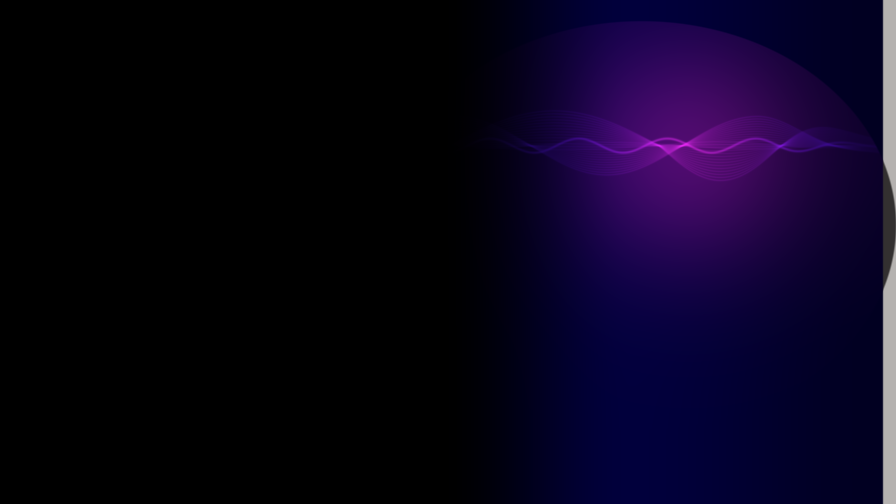
This background is drawn by a WebGL 1 fragment shader. Its source:

```glsl
precision highp float;
// Dark backdrop fading into deep blue, with a violet glow inside a large ellipse.
// Bundles of thin sine strands cross the glow, and a grey strip closes the right edge.
// Gradients, an ellipse distance and looped curves, in units of canvas height.

uniform vec2 u_resolution;

const float PI = 3.14159265;

// Soft line around a height curve, given the vertical offset and the slope.
float strand(float offset, float slope, float width) {
    float d = offset / (sqrt(1.0 + slope * slope) * width);
    return exp(-d * d);
}

// Fan of sine strands sharing their nodes; amplitude grows from strand to strand.
float fan(vec2 p, float node, float halfWave, float amplitude, float width) {
    float phase = PI * (p.x - node) / halfWave;
    float sum = 0.0;
    for (int i = 0; i < 14; i++) {
        float t = (float(i) + 1.0) / 14.0;
        float a = amplitude * (1.2 * t - 0.2);
        float slope = a * cos(phase) * PI / halfWave;
        sum += strand(p.y - 0.711 - a * sin(phase), slope, width) * (0.6 + 0.4 * t);
    }
    return sum;
}

void main() {
    vec2 p = gl_FragCoord.xy / u_resolution * vec2(16.0 / 9.0, 1.0);
    float pixel = 1.0 / u_resolution.y;

    // Black to blue, dimming again towards the right
    float reveal = smoothstep(0.87, 1.25, p.x);
    float blue = mix(0.235, 0.13, smoothstep(1.25, 1.76, p.x));
    vec3 color = vec3(0.004, 0.0, blue) * reveal;

    // Ellipse with a violet glow
    vec2 radii = vec2(0.505, 0.405);
    float ellipseDist = (length((p - vec2(1.273, 0.553)) / radii) - 1.0) * radii.y;
    float inside = 1.0 - smoothstep(-pixel, pixel, ellipseDist);
    vec2 toGlow = p - vec2(1.366, 0.7);
    float glow = exp(-dot(toGlow, toGlow) / 0.052);
    vec3 tint = vec3(0.28, 0.045, 0.19) * glow;
    tint += vec3(0.03, 0.0, 0.025) * smoothstep(0.3, 0.75, p.y);
    color += tint * inside * reveal;

    // Strands: two wide fans and a narrow ripple in the middle
    float width = max(0.0019, 0.6 * pixel);
    float taper = mix(0.3, 1.0, 1.0 - smoothstep(1.5, 1.74, p.x));
    float lowHalfWave = p.x < 1.308 ? 0.417 : 0.243;
    float wave = fan(p, 1.308, lowHalfWave, -0.069 * taper, width);
    wave += fan(p, 1.354, 0.301, 0.058 * taper, width);
    float ripplePhase = PI * (p.x - 1.192) / 0.088;
    float ripple = strand(p.y - 0.711 + 0.014 * taper * sin(ripplePhase),
                          0.5 * taper * cos(ripplePhase), width * 1.3);
    float ends = smoothstep(0.88, 1.25, p.x) * (1.0 - smoothstep(1.55, 1.745, p.x) * 0.8);
    vec3 strandColor = mix(vec3(0.22, 0.05, 0.65), vec3(0.75, 0.14, 0.65), glow * glow);
    float light = 1.0 - exp(-0.13 * wave - 0.5 * ripple);
    color += strandColor * light * ends * inside;

    // Grey strip with the ellipse darkening it
    vec3 strip = mix(vec3(0.71, 0.7, 0.69), vec3(0.2, 0.19, 0.19), inside);
    color = mix(color, strip, smoothstep(-pixel, pixel, p.x - 1.752));

    gl_FragColor = vec4(color, 1.0);
}
```
